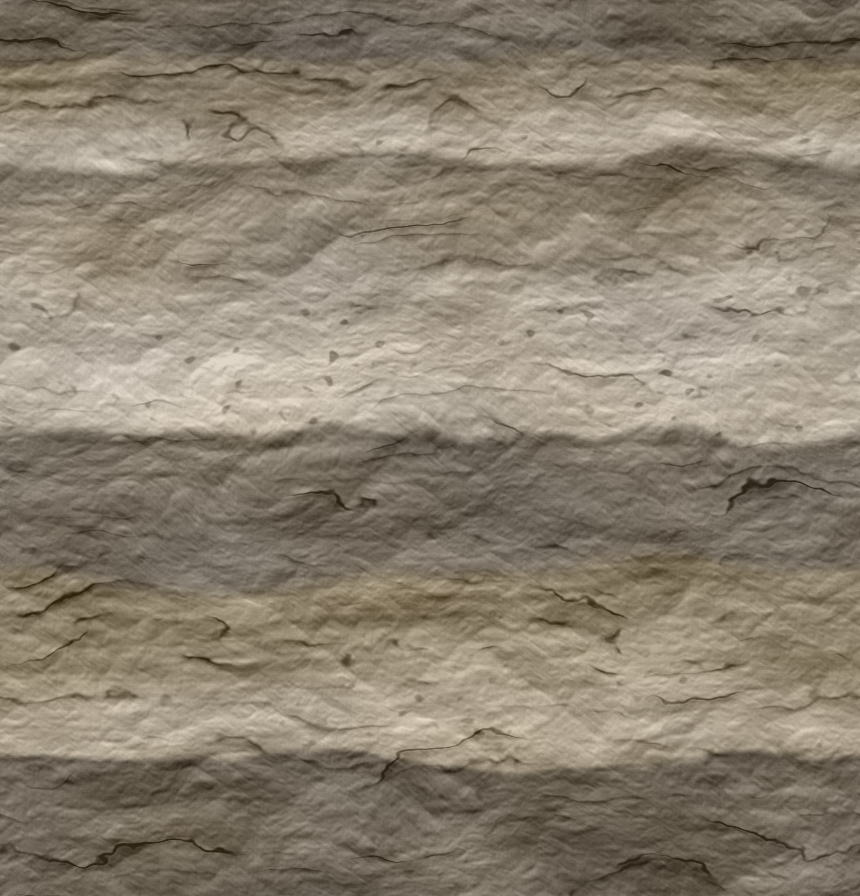
Give the GLSL for this texture, as a WebGL 2 fragment shader.

```glsl
#version 300 es
precision highp float;
// Weathered cliff of layered sandy earth: pale and dark beds, ochre laminae, broken ledges; tiles both ways.

#define BED_WAVE 0.036      // how far the beds wander up and down
#define MOTTLE 0.12         // broad light and dark patches
#define ROUGHNESS 0.80      // contrast of the rocky relief
#define LEDGE_DEPTH 0.30    // contrast of the overhanging ledges
#define LEDGE_LIP 0.004     // thickness of a ledge's lower lip
#define UNDERCUT 0.09       // shadow below hard bed edges
#define LAMINA 0.10         // contrast of the thin layers in ochre beds
#define PIT_DARKNESS 0.16   // small holes in the pale beds
#define LIGHT_STEP vec2(-0.0006, 0.0019)

uniform vec2 u_resolution;
out vec4 fragColor;

// Beds from top to bottom: depth of upper edge, tone, ochre share, edge softness
const vec4 BEDS[11] = vec4[](
    vec4(0.055, 0.49, 0.60, 0.010), vec4(0.130, 0.65, 0.05, 0.030),
    vec4(0.185, 0.45, -0.10, 0.008), vec4(0.225, 0.55, 0.15, 0.025),
    vec4(0.290, 0.62, 0.05, 0.030), vec4(0.370, 0.67, 0.00, 0.030),
    vec4(0.485, 0.43, -0.35, 0.008), vec4(0.635, 0.49, 0.85, 0.015),
    vec4(0.700, 0.53, 0.75, 0.020), vec4(0.765, 0.62, 0.45, 0.025),
    vec4(0.855, 0.39, -0.25, 0.006));

vec2 hashGradient(vec2 cell, uint seed) {
    uvec2 v = (uvec2(cell) + uvec2(seed * 131u, seed * 57u)) * 1664525u + 1013904223u;
    v.x += v.y * 1664525u;
    v.y += v.x * 1664525u;
    v ^= v >> 16u;
    v.x += v.y * 1664525u;
    v.y += v.x * 1664525u;
    v ^= v >> 16u;
    return vec2(v & 0xffffu) / 32767.5 - 1.0;
}

float corner(vec2 cell, vec2 offset, vec2 f, vec2 period, uint seed) {
    vec2 wrapped = floor(mod(cell + offset + 0.5, period));
    return dot(hashGradient(wrapped, seed), f - offset);
}

// Gradient noise that wraps over the unit square
float noise(vec2 p, vec2 period, uint seed) {
    vec2 cell = floor(p * period), f = p * period - cell;
    vec2 w = f * f * f * (f * (f * 6.0 - 15.0) + 10.0);
    float low = mix(corner(cell, vec2(0, 0), f, period, seed), corner(cell, vec2(1, 0), f, period, seed), w.x);
    float high = mix(corner(cell, vec2(0, 1), f, period, seed), corner(cell, vec2(1, 1), f, period, seed), w.x);
    return 1.3 * mix(low, high, w.y);
}

// Layered noise; crease folds it into lumps with sharp clefts
float fbm(vec2 p, vec2 period, int octaves, float gain, float crease, uint seed) {
    float sum = 0.0, amp = 1.0;
    for (int i = 0; i < octaves; i++) {
        float n = noise(p, period, seed + uint(i));
        sum += amp * mix(n, 1.6 * abs(n) - 0.32, crease);
        amp *= gain;
        period *= 2.0;
    }
    return sum;
}

float rockHeight(vec2 p) {
    return fbm(p, vec2(6, 10), 6, 0.55, 0.6, 10u);
}

// Steps that swell downwards and then drop away under a thin lip
float ledgeHeight(float level, float count) {
    float f = fract(level);
    return (1.0 - f) * smoothstep(0.0, LEDGE_LIP * count, f);
}

float ledgeShade(vec2 p, float bend, float count, uint seed) {
    float level = p.y * count + bend, rise = LIGHT_STEP.y * count;
    float strength = smoothstep(0.0, 0.4, fbm(p, vec2(5, count), 3, 0.5, 0.0, seed));
    float slope = ledgeHeight(level - rise, count) - ledgeHeight(level + rise, count);
    float shadow = smoothstep(0.75, 1.0, fract(level)) * smoothstep(1.0, 0.97, fract(level));
    return strength * (slope - 0.35 * shadow);
}

void main() {
    vec2 p = gl_FragCoord.xy / u_resolution;

    // Wavy depth, and the bed found there
    float wave = fbm(p, vec2(3, 4), 6, 0.5, 0.0, 30u);
    float depth = 1.0 - p.y + BED_WAVE * wave;
    float patches = fbm(p, vec2(3, 6), 5, 0.55, 0.0, 40u);
    float tone = BEDS[10].y, ochre = BEDS[10].z, undercut = 0.0;
    for (int i = 0; i < 11; i++) {
        vec4 bed = BEDS[i];
        float below = depth - bed.x;
        float inside = smoothstep(-bed.w, bed.w, below);
        tone = mix(tone, bed.y, inside);
        ochre = mix(ochre, bed.z, inside);
        undercut += inside * exp(-max(below, 0.0) / 0.012) * 0.006 / bed.w;
    }
    float pale = smoothstep(0.48, 0.65, tone);
    float layered = smoothstep(0.2, 0.8, ochre);

    // Relief lit from above
    vec2 q = p + 0.02 * vec2(noise(p, vec2(5, 7), 50u), noise(p, vec2(6, 8), 51u));
    float relief = rockHeight(q - LIGHT_STEP) - rockHeight(q + LIGHT_STEP);
    float ledges = ledgeShade(p, 1.1 * wave + 0.5 * patches, 12.0, 60u)
                 + (0.5 + 0.6 * layered) * ledgeShade(p, 1.5 * wave + patches, 29.0, 70u);

    // Thin layers and pits
    float lamina = noise(vec2(p.x, depth), vec2(3, 56), 80u) + 0.6 * noise(vec2(p.x, depth), vec2(5, 120), 81u);
    float pits = smoothstep(0.3, 0.6, noise(q, vec2(56, 74), 90u)) * smoothstep(-0.1, 0.3, patches);

    tone += MOTTLE * patches + ROUGHNESS * relief + LEDGE_DEPTH * ledges;
    tone += LAMINA * lamina * (0.25 + layered) - PIT_DARKNESS * pits * (0.3 + pale);
    tone -= UNDERCUT * undercut * (0.6 + patches);
    tone = clamp(tone, 0.14, 0.84);

    // Grey-brown earth, tinted towards ochre or slate
    float tint = ochre + 0.6 * noise(p, vec2(4, 7), 95u) - 0.15;
    vec3 color = vec3(tone) + vec3(0.042, 0.0, -0.066) + tint * vec3(0.012, 0.0, -0.036);
    fragColor = vec4(color, 1.0);
}
```
